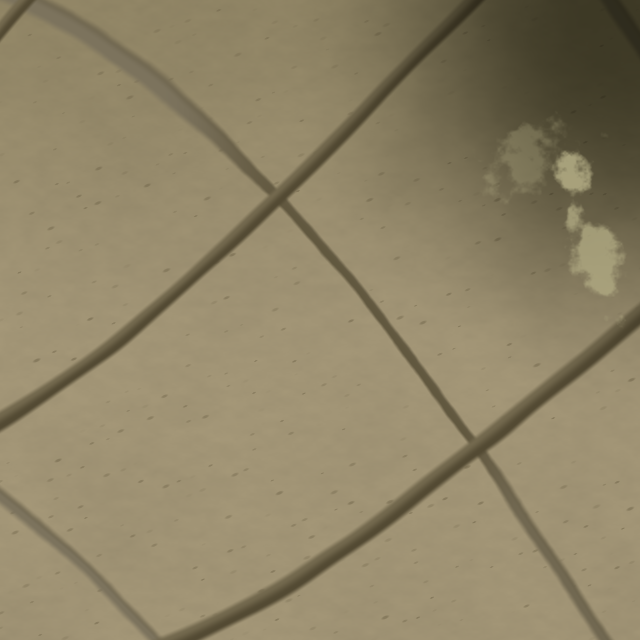
Reproduce this texture procedurally as a WebGL 1 fragment shader.

```glsl
precision highp float;
// Worn beige floor tiles seen at a slant: two families of curved joints cross
// on a warped grid. Each family is a base curve repeated at a varying spacing;
// noise adds pits, stains and ragged glints inside a soft corner shadow.
uniform vec2 u_resolution;

const vec3 TILE_COLOR   = vec3(0.625, 0.575, 0.455);
const vec3 TILE_TOP     = vec3(0.565, 0.520, 0.395);
const vec3 PIT_COLOR    = vec3(0.470, 0.425, 0.315);
const vec3 JOINT_DARK   = vec3(0.325, 0.290, 0.200);
const vec3 JOINT_MID    = vec3(0.450, 0.410, 0.305);
const vec3 GROUT_PALE   = vec3(0.485, 0.450, 0.365);
const vec3 GLINT_COLOR  = vec3(0.690, 0.665, 0.510);
const vec3 SHADOW_TINT  = vec3(0.420, 0.425, 0.365);
const vec2 SHADOW_POS   = vec2(1.00, 0.98);
const vec2 SHADOW_SIZE  = vec2(0.50, 0.56);
const float RISING_HALF = 0.0125;  // half width of the rising joints
const float FALLING_MIN = 0.0080;  // half width of the falling joints, thinnest
const float WOBBLE      = 0.0050;
const float PIT_CELLS   = 38.0;
const float PIT_CHANCE  = 0.30;

float hash(vec2 p) {
  vec3 q = fract(vec3(p.xyx) * 0.1031);
  q += dot(q, q.yzx + 33.33);
  return fract((q.x + q.y) * q.z);
}

float noise(vec2 p) {
  vec2 i = floor(p), f = fract(p);
  f = f * f * (3.0 - 2.0 * f);
  return mix(mix(hash(i), hash(i + vec2(1, 0)), f.x),
             mix(hash(i + vec2(0, 1)), hash(i + vec2(1, 1)), f.x), f.y);
}

float fbm(vec2 p) {
  float sum = 0.0, amp = 0.5;
  for (int i = 0; i < 4; i++) {
    sum += amp * noise(p);
    p = p * 2.03 + 17.1;
    amp *= 0.5;
  }
  return sum / 0.9375;
}

// Signed height above the nearest of a stack of curves
float nearestCurve(float height, float spacing) {
  return height - spacing * floor(height / spacing + 0.5);
}

float risingJoint(vec2 p) {
  float x = p.x;
  float h = p.y - (0.342 + x * (0.575 + x * (0.68 - 0.34 * x)));
  float spacing = 0.41 + x * (0.57 - 0.23 * x) + 0.2 * smoothstep(0.0, 0.4, h);
  return nearestCurve(h, spacing) * mix(0.86, 0.74, x);
}

float fallingJoint(vec2 p) {
  float x = p.x;
  float h = p.y - 1.0 + (x - 0.039) * (0.40 + x * (0.98 - 0.25 * x));
  float spacing = 0.787 + x * (0.40 - 0.17 * x);
  return nearestCurve(h, spacing) * mix(0.92, 0.54, x);
}

float band(float d, float halfWidth, float soft) {
  return 1.0 - smoothstep(halfWidth - soft, halfWidth + soft, abs(d));
}

// Small slanted dents, at most one per cell
float pits(vec2 p) {
  vec2 g = mat2(0.92, -0.39, 0.39, 0.92) * p * PIT_CELLS;
  vec2 cell = floor(g);
  vec2 jitter = 0.3 + 0.4 * vec2(hash(cell), hash(cell + 51.7));
  vec2 size = vec2(0.27, 0.11) * (0.5 + 0.6 * hash(cell + 9.3));
  float dent = 1.0 - smoothstep(0.3, 1.1, length((fract(g) - jitter) / size));
  return dent * step(hash(cell + 23.1), PIT_CHANCE) * hash(cell + 77.7);
}

// Ragged patch of reflected light
float glint(vec2 p, vec2 center, vec2 size) {
  vec2 q = mat2(0.88, -0.47, 0.47, 0.88) * (p - center) / size;
  float ragged = fbm(p * 38.0) - 0.5;
  return 1.0 - smoothstep(0.35, 1.05, length(q) + 2.2 * ragged);
}

void main() {
  vec2 p = gl_FragCoord.xy / u_resolution;
  float soft = 0.0025 + 0.7 / min(u_resolution.x, u_resolution.y);

  // Tile face: vertical tone, stains, grain and pits
  vec3 color = mix(TILE_COLOR, TILE_TOP, smoothstep(0.45, 1.05, p.y));
  color *= 1.0 + 0.06 * (fbm(p * 5.0) - 0.5) + 0.05 * (fbm(p * vec2(45, 80)) - 0.5);
  color = mix(color, PIT_COLOR, 0.65 * pits(p));

  // Falling joints: wide and pale at both ends, thin and dark in the middle
  vec2 w = p + WOBBLE * (vec2(noise(p * 11.0), noise(p * 11.0 + 40.0)) - 0.5);
  float fall = fallingJoint(w);
  float pale = max(1.0 - smoothstep(0.25, 0.46, p.x), 0.6 * smoothstep(0.72, 0.82, p.x));
  float fallHalf = FALLING_MIN + 0.008 * pale * smoothstep(-0.3, 0.9, p.y)
                 + 0.003 * (fbm(p * 45.0) - 0.5);
  vec3 grout = mix(mix(JOINT_DARK, JOINT_MID, 0.45), GROUT_PALE, pale);
  grout = mix(grout, JOINT_MID * 0.9, 0.6 * smoothstep(0.0, 0.9, fall / fallHalf));
  color = mix(color, grout, band(fall, fallHalf, soft * (1.0 + pale)));

  // Rising joints: lit upper lip, dark lower edge
  float rise = risingJoint(w);
  float riseHalf = RISING_HALF * (0.85 + 0.3 * noise(p * 9.0));
  vec3 lip = mix(JOINT_DARK, JOINT_MID, smoothstep(-0.5, 0.7, rise / riseHalf));
  color = mix(color, lip, band(rise, riseHalf, soft * 1.3));

  // Corner shadow, then the glints that lie in it
  float reach = length((p - SHADOW_POS) / SHADOW_SIZE) + 0.14 * (fbm(p * 7.0) - 0.5);
  color *= mix(vec3(1.0), SHADOW_TINT, 1.0 - smoothstep(0.12, 1.15, reach));
  float shine = 0.35 * glint(p, vec2(0.83, 0.76), vec2(0.085, 0.045));
  shine = max(shine, 0.9 * glint(p, vec2(0.89, 0.74), vec2(0.030, 0.040)));
  shine = max(shine, 0.8 * glint(p, vec2(0.93, 0.60), vec2(0.038, 0.075)));
  color = mix(color, GLINT_COLOR, shine);

  gl_FragColor = vec4(color, 1.0);
}
```
